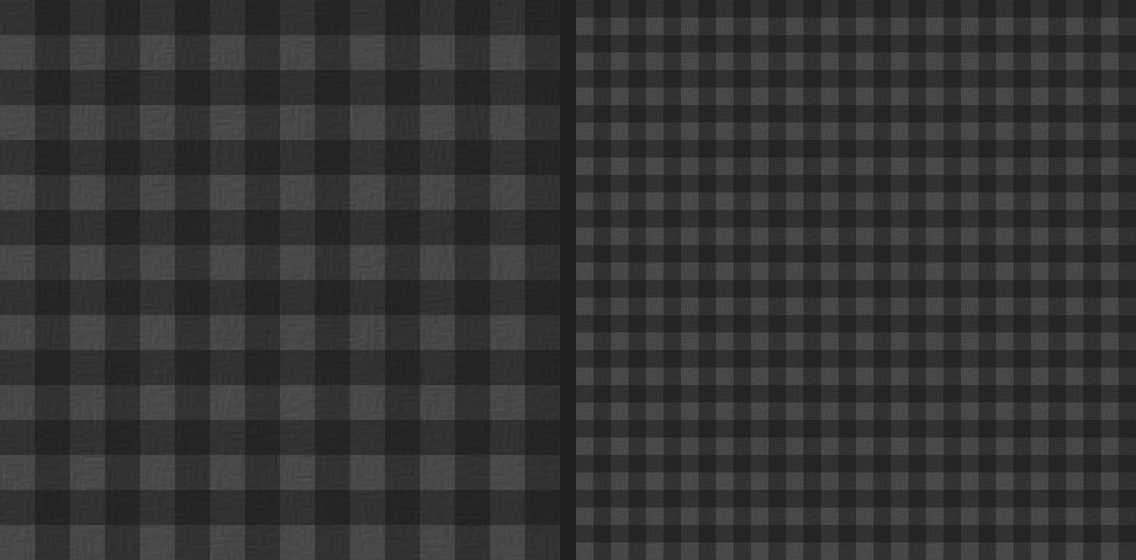
Left, the tile; right, the same tile 2 across and 2 down.
Write a Shadertoy shader that draws this pattern.

```glsl
#define CHECKS 8.0
#define DARK_TONE 0.143
#define MID_TONE 0.195
#define LIGHT_TONE 0.282
#define THREADS 192.0
#define THREAD_RUNS 40.0
#define PATCHES 56.0
#define RELIEF 0.20
#define RELIEF_STEP 0.0016
#define GRAIN 0.07
#define CLOUDING 0.06

float hash(vec2 p) {
    return fract(sin(dot(p, vec2(127.1, 311.7))) * 43758.5453);
}

// Value noise that wraps after a whole number of cells
float tileNoise(vec2 uv, vec2 cells, float seed) {
    vec2 p = uv * cells;
    vec2 i = floor(p);
    vec2 f = fract(p);
    f = f * f * (3.0 - 2.0 * f);
    vec2 a = mod(i, cells);
    vec2 b = mod(i + 1.0, cells);
    float low = mix(hash(a + seed), hash(vec2(b.x, a.y) + seed), f.x);
    float high = mix(hash(vec2(a.x, b.y) + seed), hash(b + seed), f.x);
    return mix(low, high, f.y);
}

// Short raised threads, running across or down in irregular patches
float weaveHeight(vec2 uv) {
    float across = tileNoise(uv, vec2(THREAD_RUNS, THREADS), 3.0);
    float down = tileNoise(uv, vec2(THREADS, THREAD_RUNS), 17.0);
    float patchMask = tileNoise(uv, vec2(PATCHES), 29.0);
    return mix(across, down, smoothstep(0.42, 0.62, patchMask));
}

// 1 on the light half of each repeat, 0 on the dark half
vec2 lightBands(vec2 uv) {
    vec2 edgeDistance = 0.25 - abs(fract(uv * CHECKS + 0.25) - 0.5);
    vec2 blur = 0.75 * CHECKS / iResolution.xy;
    return smoothstep(-blur, blur, edgeDistance);
}

void mainImage(out vec4 fragColor, in vec2 fragCoord) {
    vec2 uv = fragCoord / iResolution.xy;

    // Gingham: two crossed stripes give three tones
    vec2 band = lightBands(uv);
    float tone = mix(mix(DARK_TONE, MID_TONE, band.x),
                     mix(MID_TONE, LIGHT_TONE, band.x), band.y);

    // Woven relief lit from the upper left
    vec2 toLight = RELIEF_STEP * vec2(-0.7, 0.7);
    float relief = weaveHeight(uv - toLight) - weaveHeight(uv + toLight);

    // Fine grain and broad, faint unevenness
    float grain = tileNoise(uv, vec2(256.0), 41.0) - 0.5;
    float cloud = tileNoise(uv, vec2(7.0), 53.0) - 0.5;

    tone *= 1.0 + RELIEF * relief + GRAIN * grain + CLOUDING * cloud;
    fragColor = vec4(vec3(tone), 1.0);
}
```
